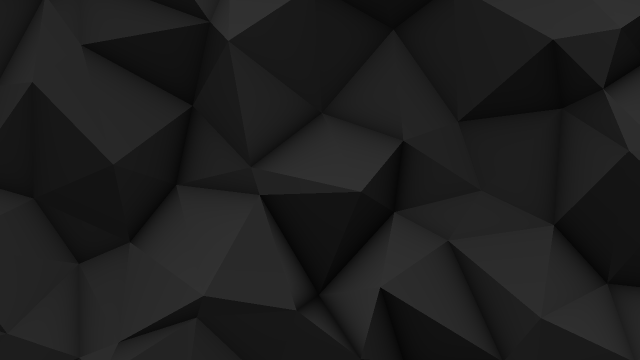
A WebGL 1 fragment shader for this background:

```glsl
precision highp float;
// Dark crumpled low-poly relief: a jittered triangular lattice with random
// vertex heights. Each facet is lit by its slope, and inward folds are
// darkened by a soft occlusion falloff along the shared edge.

uniform vec2 u_resolution;

vec3 hash3(vec2 p) {
  vec3 q = fract(vec3(p.xyx) * vec3(0.1031, 0.1030, 0.0973));
  q += dot(q, q.yxz + 33.33);
  return fract((q.xxy + q.yzz) * q.zyx);
}

float cross2(vec2 a, vec2 b) {
  return a.x * b.y - a.y * b.x;
}

// Lattice node: displaced position in xy, height in z.
vec3 vertex(vec2 node) {
  vec3 h = hash3(node + 57.0);
  float angle = 6.2832 * h.x;
  vec2 jitter = 0.46 * sqrt(h.y) * vec2(cos(angle), sin(angle));
  return vec3(vec2(node.x + 0.5 * node.y, 0.866 * node.y) + jitter, h.z);
}

// Light kept beside edge ab, given the far vertex of the facet across it.
float crease(vec2 p, vec3 a, vec3 b, vec3 across, vec2 slope) {
  vec2 edge = normalize(b.xy - a.xy);
  vec2 offset = across.xy - a.xy;
  float rise = across.z - a.z - dot(slope, offset);
  float fold = rise / max(0.25, -cross2(edge, offset));
  float dist = max(0.0, cross2(edge, p - a.xy));
  return 1.0 - 0.66 * smoothstep(0.0, 1.5, fold) * exp(-dist / 0.13);
}

// Updates the topmost surface (x: height, y: tone) with one triangle.
void facet(vec2 p, vec2 na, vec2 nb, vec2 nc, inout vec2 top) {
  vec3 a = vertex(na), b = vertex(nb), c = vertex(nc);
  vec3 normal = cross(b - a, c - a);
  if (normal.z < 0.0001) return;

  vec3 weight = vec3(cross2(c.xy - b.xy, p - b.xy),
                     cross2(a.xy - c.xy, p - c.xy),
                     cross2(b.xy - a.xy, p - a.xy)) / normal.z;
  if (min(weight.x, min(weight.y, weight.z)) < -0.0001) return;

  float height = dot(weight, vec3(a.z, b.z, c.z));
  if (height <= top.x) return;

  vec2 slope = -normal.xy / normal.z;
  float facing = -dot(slope, vec2(-0.5, 0.86));
  float tone = mix(0.064, 0.186, smoothstep(-0.8, 0.68, facing));
  tone *= 0.93 + 0.14 * height;

  // On the lattice, the node across an edge mirrors the opposite corner.
  tone *= crease(p, a, b, vertex(na + nb - nc), slope);
  tone *= crease(p, b, c, vertex(nb + nc - na), slope);
  tone *= crease(p, c, a, vertex(nc + na - nb), slope);
  top = vec2(height, tone);
}

float relief(vec2 p) {
  float row = p.y / 0.866;
  vec2 cell = floor(vec2(p.x - 0.5 * row, row));
  vec2 top = vec2(-1.0, 0.1);
  for (int j = -1; j <= 1; j++) {
    for (int i = -1; i <= 1; i++) {
      vec2 n = cell + vec2(float(i), float(j));
      facet(p, n, n + vec2(1.0, 0.0), n + vec2(0.0, 1.0), top);
      facet(p, n + vec2(1.0, 0.0), n + 1.0, n + vec2(0.0, 1.0), top);
    }
  }
  return top.y;
}

void main() {
  // Tilt the lattice so its rows do not follow the canvas edges.
  mat2 tilt = mat2(0.88, 0.475, -0.475, 0.88);
  float tone = 0.0;
  // 2 x 2 samples per pixel smooth the facet edges.
  for (int j = 0; j < 2; j++) {
    for (int i = 0; i < 2; i++) {
      vec2 shift = 0.5 * vec2(float(i), float(j)) - 0.25;
      vec2 uv = (gl_FragCoord.xy + shift) / u_resolution.y;
      tone += 0.25 * relief(tilt * uv * 4.4 + vec2(9.0, 4.0));
    }
  }
  gl_FragColor = vec4(vec3(tone), 1.0);
}
```
